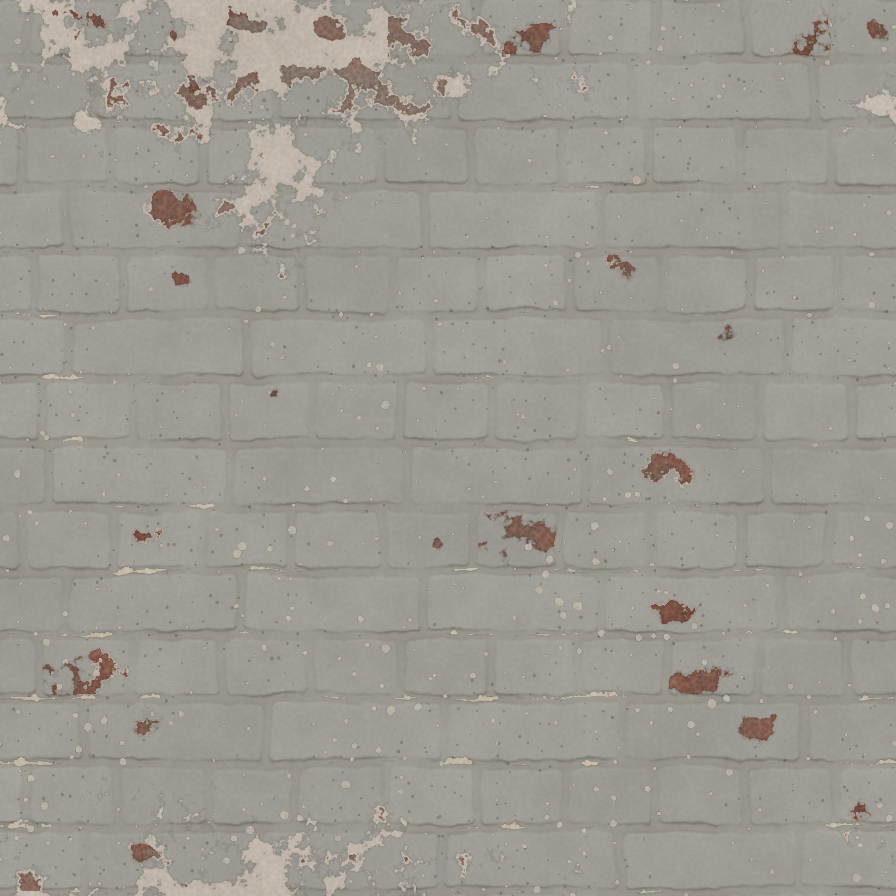
Reproduce this texture procedurally as a WebGL 2 fragment shader.

```glsl
#version 300 es
precision highp float;
uniform vec2 u_resolution;
out vec4 fragColor;

#define ROWS 14.0
#define STRETCHERS 5.0
#define JOINT 0.0045
#define SPOT_RATE 0.2
#define CHIP_BIAS -0.72
#define PEEL_ZONE vec4(0.29, 0.955, 0.26, 0.115)
#define DRIP_ZONE vec4(0.315, 0.82, 0.055, 0.10)
#define PAINT vec3(0.624, 0.617, 0.586)
#define GRIME vec3(0.565, 0.545, 0.500)
#define PLASTER vec3(0.745, 0.705, 0.660)
#define RED_BRICK vec3(0.475, 0.315, 0.260)
#define DULL_BRICK vec3(0.510, 0.445, 0.405)

const float TAU = 6.2831853;

float hash(vec2 c) {
    vec3 h = fract(c.xyx * vec3(0.1031, 0.1030, 0.0973));
    h += dot(h, h.yzx + 33.33);
    return fract((h.x + h.y) * h.z);
}

vec2 hash2(vec2 c) { return vec2(hash(c), hash(c + 57.0)); }

// Distance to the nearest scattered point; tiles over the unit square
float cellular(vec2 p, float n) {
    p *= n;
    vec2 base = floor(p);
    float nearest = 2.0;
    for (int j = -1; j <= 1; j++)
        for (int i = -1; i <= 1; i++) {
            vec2 c = base + vec2(i, j);
            nearest = min(nearest, length(c + hash2(mod(c, n) + n) - p));
        }
    return nearest;
}

// Layered cellular noise around zero, for torn edges
float ragged(vec2 p) {
    float sum = 0.0, amp = 0.5, n = 17.0;
    for (int i = 0; i < 5; i++) {
        sum += amp * (cellular(p, n) - 0.48);
        amp *= 0.62;
        n = n * 2.0 + 1.0;
    }
    return sum;
}

// Layered sines under an integer rotation, so they still tile
float waves(vec2 p, float f) {
    float sum = 0.0, amp = 0.5;
    for (int i = 0; i < 4; i++) {
        sum += amp * sin(TAU * f * p.x + 1.6 * sin(TAU * f * p.y + 2.0 * float(i)));
        p = mat2(2, 1, -1, 2) * p + 0.13;
        amp *= 0.62;
    }
    return sum;
}

float cover(float field) { return smoothstep(-0.12, 0.12, field); }

float zoneField(vec2 p, vec4 zone) {
    vec2 d = p - zone.xy;
    return 1.0 - length((d - round(d)) / zone.zw);
}

void main() {
    vec2 p = gl_FragCoord.xy / u_resolution;
    float rag = ragged(p);
    float broad = waves(p, 2.0);
    float grain = cellular(p, 190.0) - 0.48;

    // Alternating courses of stretchers and headers
    vec2 q = p + vec2(0.004, 0.0025) * vec2(waves(p + 0.4, 3.0), waves(p.yx, 3.0));
    q.y -= 0.006 + 0.008 * rag;
    float row = mod(floor(q.y * ROWS), ROWS);
    float header = mod(row, 2.0);
    float count = STRETCHERS * (1.0 + header);
    float along = q.x * count - 0.4 + 0.3 * (hash(vec2(row, 7.0)) - 0.5);
    vec2 brick = vec2(mod(floor(along), count), row);
    vec2 size = 1.0 / vec2(count, ROWS);
    vec2 pos = (fract(vec2(along, q.y * ROWS)) - 0.5) * size;
    vec2 d = abs(pos) - size * 0.5 + JOINT + 0.006;
    float face = length(max(d, 0.0)) + min(max(d.x, d.y), 0.0) - 0.006;
    float bedDistance = size.y * 0.5 - abs(pos.y);

    // Painted surface with softened joints
    float tone = hash(brick + 3.0) - 0.5;
    vec3 color = PAINT + 0.012 * broad + 0.016 * tone + 0.04 * rag + 0.022 * grain;
    float bed = smoothstep(0.012, 0.004, bedDistance);
    float fade = clamp(0.55 + 0.6 * waves(p + 0.27, 4.0), 0.1, 1.0);
    float joint = smoothstep(-0.004, 0.003, face);
    color = mix(color, GRIME + 0.05 * rag, joint * mix(0.35, 0.5, bed) * (0.4 + 0.6 * fade));
    float crease = exp(-pow(face / 0.0017, 2.0)) * fade;
    float under = smoothstep(0.01, -0.01, pos.y);
    color -= crease * mix(0.025, 0.035 + 0.09 * under, bed);
    color += 0.022 * exp(-pow((face + 0.004) / 0.002, 2.0)) * bed * (1.0 - under);

    // Small dark pits
    float pit = cellular(p + 0.37, 43.0);
    color -= 0.11 * smoothstep(0.07, 0.03, pit + 0.12 * rag) * step(0.0, broad);

    // Large peeled area, bed chips and loose flecks down to plaster
    float peel = max(zoneField(p, PEEL_ZONE) * 1.3 - 0.25, zoneField(p, DRIP_ZONE) - 0.3);
    peel += 4.2 * rag + 0.3 * waves(p + 0.6, 5.0);
    float band = cos(TAU * (p.y - 0.22));
    float chip = CHIP_BIAS + 0.9 * waves(vec2(p.x, row / ROWS), 2.0) + 0.35 * band;
    chip += 3.2 * rag - bedDistance / 0.0065;
    float fleckSize = 0.13 * max(0.0, waves(p + 0.71, 3.0) + 0.25 * band - 0.1);
    float fleck = (fleckSize - cellular(p, 31.0) - 0.25 * rag) * 12.0;
    float loss = max(peel, max(chip, fleck));

    // Bare brick: whole faces in the peeled area, random spots elsewhere
    float bareFace = -face / 0.012 - 0.6 + 3.0 * rag + 5.0 * (hash(brick + 11.0) - 0.5);
    bareFace = min(bareFace, peel - 0.3);
    vec2 center = (hash2(brick + 23.0) - 0.5) * size * 0.6;
    float big = hash(brick + 31.0);
    vec2 radius = mix(vec2(0.010, 0.009), vec2(0.042, 0.026), big * big);
    float spot = 0.9 - length((pos - center) / radius) + 4.0 * rag;
    spot = min(spot, -face / 0.004);
    spot = mix(-4.0, spot, step(hash(brick + 41.0), SPOT_RATE));
    float bare = max(bareFace, spot);

    // Torn paint rim, then plaster, then brick
    float rim = max(loss, spot + 0.12 * broad);
    color -= 0.07 * smoothstep(-0.4, 0.0, rim);
    vec3 plaster = PLASTER + 0.10 * rag + 0.05 * grain;
    plaster += vec3(0.015, 0.005, -0.02) * cover(chip);
    color = mix(color, plaster, cover(max(loss, spot + 0.25 * broad)));
    float redness = clamp(0.75 + 0.5 * tone + 2.0 * rag - 0.75 * cover(bareFace), 0.0, 1.0);
    vec3 clay = mix(DULL_BRICK, RED_BRICK, redness) + 0.22 * rag + 0.10 * grain;
    clay -= 0.06 * smoothstep(0.35, 0.0, bare);
    color = mix(color, clay, cover(bare));

    fragColor = vec4(color, 1.0);
}
```
